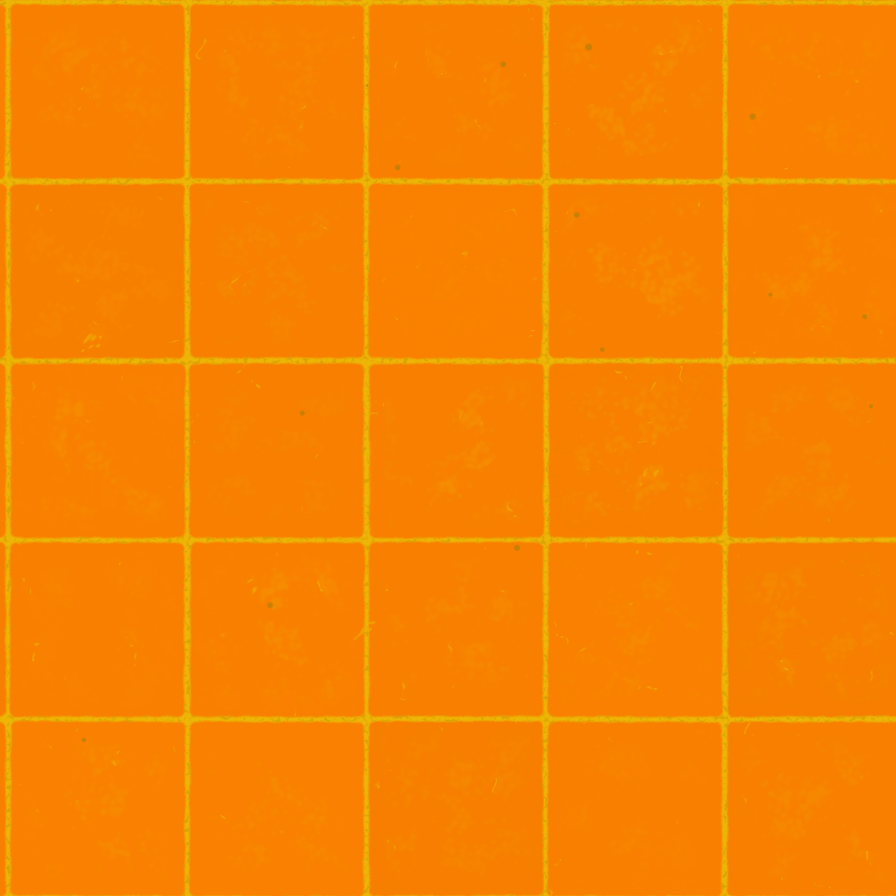
Write a Shadertoy shader that draws this texture.

```glsl
// Square orange glazed tiles, five by five, with thin rough yellow grout and faint wear.

const float TILES = 5.0;                         // repeats across and down
const vec2  GRID_OFFSET = vec2(0.0091, -0.0028); // position of the first joint
const float JOINT_HALF = 0.0034;                 // half width of a joint
const float CORNER_RADIUS = 0.006;
const float TILE_SHIFT = 0.0007;                 // uneven laying of the tiles
const float TILE_TURN = 0.005;
const float EDGE_WAVE = 0.00035;                 // slow wobble of the edges
const float EDGE_GRAIN = 0.0016;                 // fine roughness of the edges
const float EDGE_SOFT = 0.0019;
const float BLOTCH_AMOUNT = 0.17;
const float FLECK_AMOUNT = 0.55;
const float SPOT_CHANCE = 0.03;
const float TAU = 6.28318;

const vec3 GLAZE = vec3(0.973, 0.498, 0.0);
const vec3 GROUT = vec3(0.93, 0.71, 0.02);
const vec3 GROUT_DARK = vec3(0.86, 0.63, 0.02);
const vec3 OLIVE = vec3(0.66, 0.50, 0.03);

vec3 hash3(vec2 p) {
    vec3 q = fract(vec3(p.xyx) * vec3(0.1031, 0.1030, 0.0973));
    q += dot(q, q.yxz + 33.33);
    return fract((q.xxy + q.yzz) * q.zyx);
}

// Repeating cellular noise: distance to the nearest point, and its random value
vec2 cellular(vec2 uv, float cells, float seed) {
    vec2 p = uv * cells, base = floor(p);
    vec2 nearest = vec2(8.0, 0.0);
    for (int j = -1; j <= 1; j++)
    for (int i = -1; i <= 1; i++) {
        vec2 cell = base + vec2(i, j);
        vec3 h = hash3(mod(cell, cells) + seed);
        float dist = length(cell + h.xy - p);
        if (dist < nearest.x) nearest = vec2(dist, h.z);
    }
    return nearest;
}

// Layered sines with whole frequencies, so that they repeat over the canvas
float waves(vec2 uv, float freq) {
    float sum = 0.0, amp = 1.0;
    for (int i = 0; i < 4; i++) {
        float a = 1.1 + 2.4 * float(i);
        vec2 k = floor(freq * vec2(cos(a), sin(a)) + 0.5);
        sum += amp * sin(TAU * dot(k, uv) + 3.7 * a);
        freq *= 1.7;
        amp *= 0.75;
    }
    return sum;
}

// Signed distance to the glazed face, negative inside
float tileDistance(vec2 local, vec3 rnd) {
    vec2 p = local - (rnd.xy - 0.5) * 2.0 * TILE_SHIFT;
    float turn = (rnd.z - 0.5) * 2.0 * TILE_TURN;
    p += turn * vec2(-p.y, p.x);
    vec2 q = abs(p) - (0.5 / TILES - JOINT_HALF - CORNER_RADIUS);
    return length(max(q, 0.0)) + min(max(q.x, q.y), 0.0) - CORNER_RADIUS;
}

void mainImage(out vec4 fragColor, in vec2 fragCoord) {
    vec2 uv = fragCoord / iResolution.xy;
    float pixel = 1.0 / iResolution.y;

    // Tile grid
    vec2 grid = (uv - GRID_OFFSET) * TILES;
    vec2 id = mod(floor(grid), TILES);
    vec2 local = (fract(grid) - 0.5) / TILES;
    vec3 rnd = hash3(id + 17.0);

    // Rough joint
    float grain = cellular(uv, 190.0, 3.0).x;
    float d = tileDistance(local, rnd);
    d += EDGE_WAVE * waves(uv, 21.0) + EDGE_GRAIN * (grain - 0.5);
    float soft = max(EDGE_SOFT, pixel);
    float joint = smoothstep(-soft, soft, d - 0.0004);

    // Glaze with faint blotches, strongest away from the edges
    vec2 warp = uv + 0.006 * vec2(waves(uv, 13.0), waves(uv.yx + 0.37, 15.0));
    float cloud = 1.0 - 0.5 * cellular(warp, 19.0, 41.0).x
                      - 0.3 * cellular(warp, 47.0, 59.0).x
                      - 0.3 * cellular(uv, 110.0, 83.0).x;
    float inner = smoothstep(0.0, 0.05, -d);
    float blotch = smoothstep(0.5, 0.85, cloud) * inner;
    vec3 color = GLAZE * (1.0 + 0.012 * (rnd.z - 0.5));
    color = mix(color, GROUT, BLOTCH_AMOUNT * blotch * (0.5 + rnd.x));

    // Small bright chips gathered in the blotches
    vec2 chip = cellular(warp, 90.0, 7.0);
    float chipSize = 0.28 * step(0.955, chip.y);
    float fleck = 1.0 - smoothstep(0.4 * chipSize, chipSize + 0.001, chip.x);
    color = mix(color, GROUT, FLECK_AMOUNT * fleck * smoothstep(0.48, 0.7, cloud));

    // Grout with a grainy tone
    vec3 groutColor = mix(GROUT, GROUT_DARK, smoothstep(0.35, 0.9, grain));
    color = mix(color, groutColor, joint);

    // Rare olive specks
    vec2 spot = cellular(uv, 24.0, 29.0);
    float size = 0.05 + 0.07 * spot.y / SPOT_CHANCE;
    float speck = (1.0 - smoothstep(0.5 * size, size, spot.x)) * step(spot.y, SPOT_CHANCE);
    color = mix(color, OLIVE, 0.6 * speck);

    fragColor = vec4(color, 1.0);
}
```
